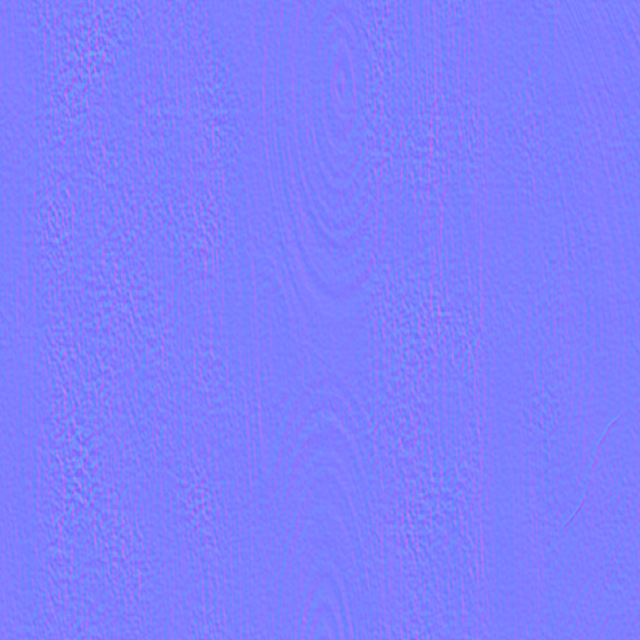
Give the GLSL for this texture map, as a Shadertoy shader.

```glsl
vec2 gradientAt(vec2 cell) {
    vec3 q = fract(vec3(cell.xyx) * vec3(0.1031, 0.1030, 0.0973));
    q += dot(q, q.yzx + 33.33);
    float angle = 6.2832 * fract((q.x + q.y) * q.z);
    return vec2(cos(angle), sin(angle));
}

float noise(vec2 p) {
    vec2 i = floor(p), f = p - i;
    vec2 w = f * f * f * (f * (f * 6.0 - 15.0) + 10.0);
    vec2 e = vec2(1, 0);
    float a = dot(gradientAt(i), f);
    float b = dot(gradientAt(i + e), f - e);
    float c = dot(gradientAt(i + e.yx), f - e.yx);
    float d = dot(gradientAt(i + 1.0), f - 1.0);
    return mix(mix(a, b, w.x), mix(c, d, w.x), w.y);
}

float band(float x, float lo, float hi, float soft) {
    return smoothstep(lo - soft, lo + soft, x) * (1.0 - smoothstep(hi - soft, hi + soft, x));
}

float smoothMin(float a, float b, float k) {
    float h = max(k - abs(a - b), 0.0) / k;
    return min(a, b) - h * h * k * 0.25;
}

// Growth ring coordinate: long ellipses around a knot and two arches
float ringField(vec2 p) {
    float knot = length((p - vec2(0.53, 0.87)) * vec2(1, 0.3));
    float arch = length((p - vec2(0.51, -0.05)) * vec2(1, 0.24));
    float smallArch = length((p - vec2(0.3, -0.05)) * vec2(1, 0.11));
    return smoothMin(smoothMin(knot, arch, 0.03), smallArch, 0.03);
}

float ringRelief(float u, float y) {
    return noise(vec2(u * 165.0, y * 4.0)) / 165.0 + 0.5 * noise(vec2(u * 85.0 + 9.0, y * 2.5)) / 85.0;
}

float height(vec2 p) {
    vec2 warped = p;
    warped.x += 0.008 * noise(p * vec2(5, 3)) + 0.0015 * noise(p * vec2(24, 16));
    float x = warped.x;
    float patches = clamp(0.9 + 1.2 * noise(p * vec2(13, 7) + 7.0), 0.35, 1.5);

    // Growth rings, with bowed lines on the right plank
    float ringArea = 0.4 + 0.6 * band(p.x, 0.38, 0.575, 0.03);
    float bowed = x + 0.45 * (p.y - 0.47) * (p.y - 0.47);
    float h = 0.11 * ringArea * mix(ringRelief(ringField(warped), p.y),
        1.2 * ringRelief(bowed, p.y), smoothstep(0.855, 0.88, p.x));

    // Long straight streaks
    float straight = 0.25 + 0.75 * band(p.x, 0.58, 0.755, 0.02)
        + 0.5 * band(p.x, 0.03, 0.36, 0.03) - 0.12 * band(p.x, 0.76, 0.82, 0.01)
        + 0.3 * band(p.x, 0.82, 0.87, 0.01) - 0.15 * band(p.x, 0.88, 1.1, 0.01);
    h += straight * 0.115 * noise(vec2(x * 160.0, p.y * 11.0) + 31.0) / 160.0;

    // Short rough flecks
    float rough = 0.3 + 0.6 * band(p.x, 0.06, 0.17, 0.03)
        + 0.4 * band(p.x, 0.17, 0.36, 0.04) + 0.35 * band(p.x, 0.57, 0.75, 0.02)
        + 0.15 * band(p.x, 0.82, 0.87, 0.01);
    h += rough * patches * 0.19 * noise(vec2(x * 165.0, p.y * 58.0) + 53.0) / 165.0;
    h += rough * patches * 0.11 * noise(vec2(x * 190.0, p.y * 120.0) + 71.0) / 190.0;

    // Fine surface and broad swell
    h += 0.03 * noise(p * vec2(150, 110) + 11.0) / 130.0;
    h += 0.02 * noise(p * vec2(16, 4) + 5.0) / 16.0;

    // Plank seams
    float wear = 0.6 + noise(vec2(3.0, p.y * 14.0));
    h += 0.0004 * wear * smoothstep(-0.006, 0.006, x - 0.86);
    h -= 0.0003 * wear * smoothstep(-0.003, 0.003, p.x - 0.752);
    h += 0.0003 * wear * smoothstep(-0.005, 0.005, x - 0.828 - 0.012 * sin(p.y * 9.0));

    // Diagonal crack
    float rise = p.y - 0.165;
    float offset = p.x - 0.87 - 0.55 * rise - 0.012 * sin(rise * 32.0) - 0.004 * noise(p * 40.0);
    h += 0.0006 * exp(-offset * offset / 0.00001) * band(p.y, 0.175, 0.35, 0.02);
    return h;
}

void mainImage(out vec4 fragColor, in vec2 fragCoord) {
    vec2 p = fragCoord / iResolution.xy;
    vec2 e = vec2(0.0008, 0);
    vec2 slope = vec2(height(p - e) - height(p + e), height(p - e.yx) - height(p + e.yx)) / (2.0 * e.x);

    // Skewed relief with steeper right flanks, encoded as a tangent space normal
    slope = vec2(slope.x * 1.1 + 1.2 * slope.x * slope.x - 0.012, slope.y * 1.3 - slope.x * 0.32);
    vec3 normal = normalize(vec3(slope + vec2(0.0, -0.005), 1));
    fragColor = vec4(normal * 0.5 + 0.5, 1);
}
```
